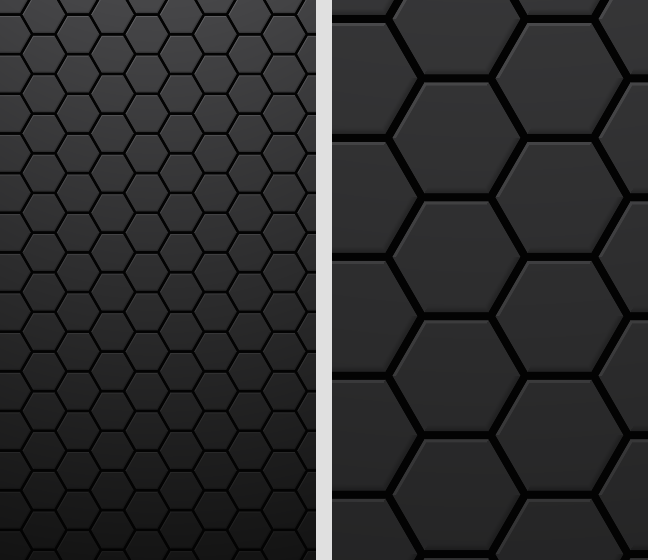
Left, the full canvas; right, a detail of the centre.
This pattern is drawn by a Shadertoy shader. Its source:

```glsl
// Dark wall of flat-topped hexagonal tiles, parted by black grooves.
// Two staggered lattices give the nearest tile; the distance to its edge draws
// the groove and a thin bevel lit from the upper left, over a vertical gradient.

const float PITCH = 0.0708;                  // tile height, in canvas heights
const vec2 FIRST_TILE = vec2(0.0169, 0.9386);
const vec2 LATTICE = vec2(1.7320508, 1.0);
const vec2 LIGHT_DIR = vec2(-0.5, 0.866);
const float GROOVE_HALF = 0.034;             // the rest is in tile heights
const float BEVEL_WIDTH = 0.026;
const float RIM_WIDTH = 0.06;

// Offset from the centre of the nearest hexagon
vec2 hexOffset(vec2 p) {
    vec2 a = mod(p + 0.5 * LATTICE, LATTICE) - 0.5 * LATTICE;
    vec2 b = mod(p, LATTICE) - 0.5 * LATTICE;
    return dot(a, a) < dot(b, b) ? a : b;
}

// Outward normal of the side closest to the offset
vec2 hexNormal(vec2 q) {
    vec2 side = vec2(q.x < 0.0 ? -1.0 : 1.0, q.y < 0.0 ? -1.0 : 1.0);
    vec2 slanted = vec2(0.8660254, 0.5) * side;
    vec2 level = vec2(0.0, side.y);
    return dot(q, level) > dot(q, slanted) ? level : slanted;
}

// Tile colour, from near black below to grey above, dimmer at the sides
vec3 tileColor(vec2 uv) {
    vec3 low = vec3(0.078, 0.078, 0.078);
    vec3 high = vec3(0.270, 0.270, 0.278);
    float across = 2.0 * uv.x - 1.0;
    return mix(low, high, uv.y) * (1.02 - 0.07 * across * across);
}

// Light on the raised edge, with a soft shade just inside it
float bevelLight(float inset, float facing, float blur) {
    float line = 1.0 - smoothstep(BEVEL_WIDTH - 0.5 * blur, BEVEL_WIDTH + 0.5 * blur, inset);
    float rim = 1.0 - smoothstep(0.0, RIM_WIDTH, inset);
    return line * 0.42 * max(facing, 0.0) - rim * 0.25 * max(-facing, 0.0);
}

void mainImage(out vec4 fragColor, in vec2 fragCoord) {
    vec2 uv = fragCoord / iResolution.xy;
    vec2 p = (fragCoord / iResolution.y - FIRST_TILE) / PITCH;
    float blur = 1.0 / (iResolution.y * PITCH);

    // Nearest tile and depth inside its groove
    vec2 q = hexOffset(p);
    vec2 normal = hexNormal(q);
    float inset = 0.5 - dot(q, normal) - GROOVE_HALF;

    // Shade the tile, then cut the groove
    float facing = dot(normal, LIGHT_DIR);
    vec3 tile = tileColor(uv) * (1.0 + bevelLight(inset, facing, blur));
    vec3 groove = vec3(0.012);
    float coverage = smoothstep(-0.5 * blur, 0.5 * blur, inset);
    fragColor = vec4(mix(groove, tile, coverage), 1.0);
}
```
